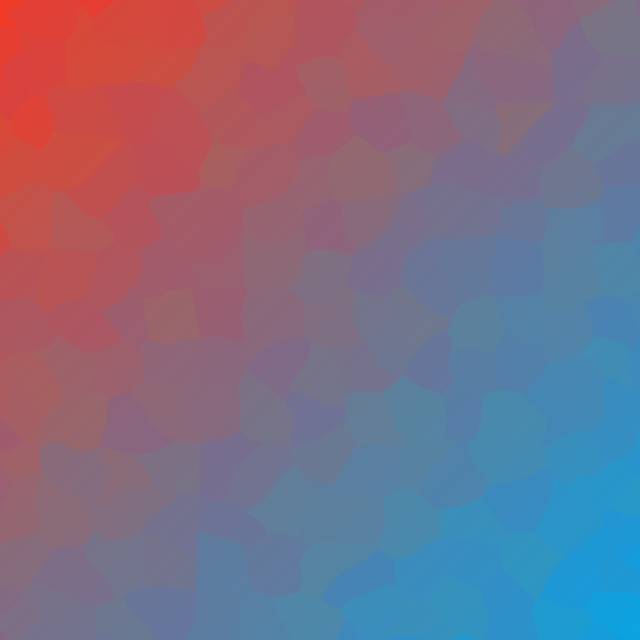
A Shadertoy shader for this background:

```glsl
const vec3 WARM = vec3(0.94, 0.23, 0.155);
const vec3 COOL = vec3(0.045, 0.635, 0.885);
const vec3 TINT = vec3(0.0, 1.0, -1.0);   // direction of the per-cell hue drift
const float CELLS = 13.0;                 // cells along the canvas height
const float JITTER = 0.9;                 // scatter of the cell sites
const float WARP = 0.55;                  // bend of the borders, in cells
const float WARP_SCALE = 0.9;             // bends per cell
const float FLATNESS = 0.6;               // share of flat colour in a cell
const float SHIFT = 0.055;                // random slide along the gradient
const float TINT_AMOUNT = 0.03;
const float EDGE_PIXELS = 1.5;

float hash(vec2 p) {
    return fract(sin(dot(p, vec2(127.1, 311.7))) * 43758.5453);
}

vec2 hash2(vec2 p) {
    return vec2(hash(p), hash(p + 57.3));
}

// Smooth two-component value noise, centred on zero
vec2 noise2(vec2 p) {
    vec2 i = floor(p);
    vec2 f = fract(p);
    f = f * f * (3.0 - 2.0 * f);
    vec2 low = mix(hash2(i), hash2(i + vec2(1, 0)), f.x);
    vec2 high = mix(hash2(i + vec2(0, 1)), hash2(i + vec2(1, 1)), f.x);
    return mix(low, high, f.y) - 0.5;
}

vec2 siteOf(vec2 cell) {
    return cell + 0.5 + JITTER * (hash2(cell) - 0.5);
}

// Position along the diagonal: 0 at upper left, 1 at lower right
float diagonal(vec2 uv) {
    return 0.5 * (uv.x + 1.0 - uv.y);
}

vec3 cellColor(vec2 cell, vec2 uv, vec2 aspect) {
    float flatT = diagonal(siteOf(cell) / CELLS / aspect);
    float t = mix(diagonal(uv), flatT, FLATNESS);
    t += SHIFT * (hash(cell + 19.7) - 0.5);
    vec3 color = mix(WARM, COOL, clamp(t, 0.0, 1.0));
    return color + TINT * TINT_AMOUNT * (hash(cell + 83.1) - 0.5);
}

void mainImage(out vec4 fragColor, in vec2 fragCoord) {
    vec2 uv = fragCoord / iResolution.xy;
    vec2 aspect = iResolution.xy / iResolution.y;

    // Bend the plane so that cell borders become curved
    vec2 p = uv * aspect * CELLS;
    vec2 q = p + WARP * noise2(p * WARP_SCALE)
               + 0.5 * WARP * noise2(p * WARP_SCALE * 2.0 + 31.0);

    // Two nearest sites
    vec2 base = floor(q);
    vec2 nearest = base;
    vec2 second = base;
    float d1 = 1e3;
    float d2 = 1e3;
    for (int y = -2; y <= 2; y++) {
        for (int x = -2; x <= 2; x++) {
            vec2 cell = base + vec2(x, y);
            float d = distance(q, siteOf(cell));
            if (d < d1) {
                d2 = d1;
                second = nearest;
                d1 = d;
                nearest = cell;
            } else if (d < d2) {
                d2 = d;
                second = cell;
            }
        }
    }

    // Blend the two cells across a thin border
    float edge = EDGE_PIXELS * CELLS / iResolution.y;
    float inside = 0.5 + 0.5 * smoothstep(0.0, edge, d2 - d1);
    vec3 color = mix(cellColor(second, uv, aspect),
                     cellColor(nearest, uv, aspect), inside);
    fragColor = vec4(color, 1.0);
}
```
